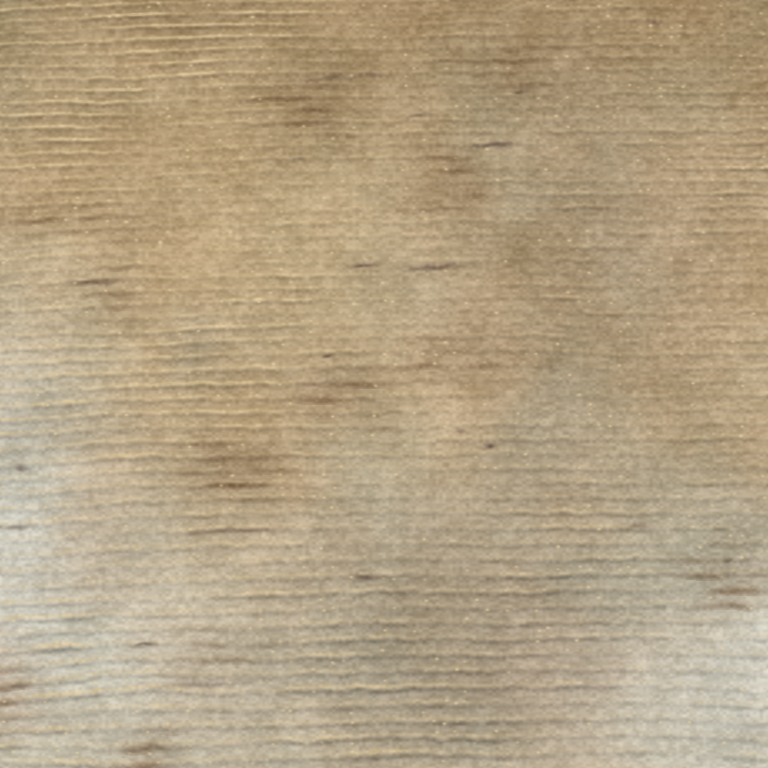
A three.js fragment shader for this texture:

```glsl
// Weathered, finely ribbed tan board with pale wear, dark stains, dashes and flecks.
varying vec2 vUv;

const vec3 UMBER = vec3(0.61, 0.52, 0.38);
const vec3 TAN   = vec3(0.69, 0.595, 0.455);
const vec3 SAND  = vec3(0.74, 0.655, 0.52);
const vec3 GREY  = vec3(0.63, 0.57, 0.48);
const vec3 PALE  = vec3(0.74, 0.695, 0.60);
const vec3 ASH   = vec3(0.80, 0.785, 0.73);
const vec3 CREST = vec3(0.87, 0.78, 0.60);
const vec3 STAIN = vec3(0.40, 0.29, 0.19);
const vec3 DASH  = vec3(0.34, 0.26, 0.23);
const float RIBS_LOW = 44.0;    // rib density at the bottom edge
const float RIBS_GAIN = 11.0;   // ribs draw closer towards the top
const float GRAIN = 0.075;
const float MOTTLE = 0.11;
const int STAINS = 12;
const int DASHES = 22;

float hash(vec2 p) {
  vec3 q = fract(vec3(p.xyx) * 0.1031);
  q += dot(q, q.yzx + 33.33);
  return fract((q.x + q.y) * q.z);
}

float noise(vec2 p) {
  vec2 i = floor(p), f = fract(p);
  f = f * f * (3.0 - 2.0 * f);
  return mix(mix(hash(i), hash(i + vec2(1.0, 0.0)), f.x),
             mix(hash(i + vec2(0.0, 1.0)), hash(i + 1.0), f.x), f.y);
}

float fbm(vec2 p) {
  float sum = 0.0, amp = 0.5;
  for (int i = 0; i < 5; i++) {
    sum += amp * noise(p);
    p = p * 2.03 + 17.3;
    amp *= 0.5;
  }
  return sum / 0.97;
}

float bell(float d) { return exp(-d * d); }
float glow(vec2 p, vec2 centre, vec2 size) {
  vec2 d = (p - centre) / size;
  return exp(-dot(d, d));
}

// Broad colour: warm above, worn and greyer below and along the left edge
vec3 boardColor(vec2 p) {
  float blotch = fbm(p * vec2(4.0, 5.0) + 3.0);
  float cloud = fbm(p * 7.0 + 41.0) - 0.5;
  vec3 col = mix(TAN, SAND, smoothstep(0.35, 0.62, blotch));
  col += glow(p, vec2(0.32, 0.75), vec2(0.3, 0.25)) * vec3(0.01, 0.0, -0.015);
  col = mix(col, UMBER, 0.8 * smoothstep(0.68, 1.05, p.y + cloud * 0.6));
  float dull = glow(p, vec2(0.62, 0.15), vec2(0.24, 0.17))
             + 0.5 * glow(p, vec2(0.75, 0.68), vec2(0.2, 0.25));
  float wear = 0.9 * smoothstep(0.62, 0.1, p.y + cloud * 0.6);
  float bright = 1.1 * glow(p, vec2(-0.03, 0.36), vec2(0.15, 0.22))
               + glow(p, vec2(1.0, 0.08), vec2(0.23, 0.2))
               + 0.55 * glow(p, vec2(0.12, 0.1), vec2(0.25, 0.2));
  col = mix(col, PALE, wear);
  col = mix(col, GREY, clamp(dull * (0.95 + cloud * 1.5), 0.0, 1.0));
  col = mix(col, ASH, clamp(bright * (1.0 + cloud), 0.0, 1.0));
  float tint = fbm(p * 8.0 + 90.0) - 0.5;
  float mottle = fbm(p * vec2(18.0, 26.0) + 7.0) - 0.5;
  return col + tint * vec3(0.05, 0.0, -0.02) + cloud * 0.12 + mottle * MOTTLE;
}

void main() {
  vec2 uv = vUv;
  vec3 col = boardColor(uv);

  // Gently bowed ribs: broken light crests beside darker grooves
  float bow = uv.y - 0.045 * uv.x + 0.03 * uv.x * uv.x;
  float phase = RIBS_LOW * bow + RIBS_GAIN * bow * bow
              + 0.5 * noise(uv * vec2(6.0, 9.0)) + 0.2 * noise(uv * vec2(45.0, 30.0));
  float rib = floor(phase), across = fract(phase);
  float broken = noise(vec2(uv.x * 12.0, rib * 3.7))
               * (0.4 + 1.1 * noise(vec2(uv.x * 80.0, rib * 5.3)));
  float relief = 0.55 + 0.6 * smoothstep(0.38, 0.62, fbm(uv * 4.0 + 60.0));
  float leftSide = smoothstep(0.75, 0.15, uv.x);
  float low = smoothstep(0.5, 0.1, uv.y);
  float crest = bell((across - 0.57) / 0.14) * (0.15 + broken) * relief;
  float groove = bell((across - 0.27) / 0.16) * (0.35 + broken) * relief;
  col = mix(col, CREST, clamp(crest * (0.3 + 0.4 * leftSide + 0.1 * low), 0.0, 0.7));
  col *= 1.0 - groove * (0.09 + 0.07 * low);

  // Stains, some wide and some upright, that bundle into streaks along the grooves
  float ragged = noise(vec2(uv.x * 22.0, rib * 7.1));
  float streak = bell((across - 0.3) / 0.24) * smoothstep(0.1, 0.6, ragged);
  vec2 frayed = uv + vec2(0.06 * (noise(vec2(rib * 9.3, 4.0)) - 0.5), 0.02 * (ragged - 0.5));
  for (int i = 0; i < STAINS; i++) {
    float k = float(i) + 1.0, wide = hash(vec2(k, 8.1));
    vec2 at = vec2(hash(vec2(k, 2.7)), fract(k * 0.618 + 0.3));
    vec2 size = vec2(0.025 + 0.09 * wide, 0.016 + 0.03 * (1.0 - wide));
    float soak = glow(frayed, at, size) * (0.45 + 0.55 * hash(vec2(k, 3.3)));
    col = mix(col, STAIN, soak * (0.22 + 0.58 * streak));
  }

  // Short dark dashes with feathered ends
  for (int i = 0; i < DASHES; i++) {
    float k = float(i) + 1.0, longer = hash(vec2(k, 31.8));
    vec2 d = uv - vec2(hash(vec2(k, 14.2)), hash(vec2(k, 27.5)));
    d.y += 0.006 * (noise(uv * 70.0) - 0.5) - 0.05 * d.x;
    vec2 size = vec2(0.006 + 0.045 * longer * longer * longer, 0.0034);
    col = mix(col, DASH, glow(d, vec2(0.0), size) * (0.25 + 0.45 * hash(vec2(k, 44.0))));
  }

  // Fine fibre grain and scattered pale flecks
  float fibre = noise(uv * vec2(110.0, 190.0)) + noise(uv * vec2(230.0, 280.0) + 9.0) - 1.0;
  col += GRAIN * fibre;
  vec2 cell = floor(uv * 75.0), inCell = fract(uv * 75.0);
  vec2 spot = 0.3 + 0.4 * vec2(hash(cell + 5.0), hash(cell + 71.0));
  float fleck = glow(inCell, spot, vec2(0.19, 0.14)) * step(0.82, hash(cell + 130.0));
  col = mix(col, CREST + 0.04, fleck * 0.7 * hash(cell + 200.0));
  gl_FragColor = vec4(clamp(col, 0.0, 1.0), 1.0);
}
```
